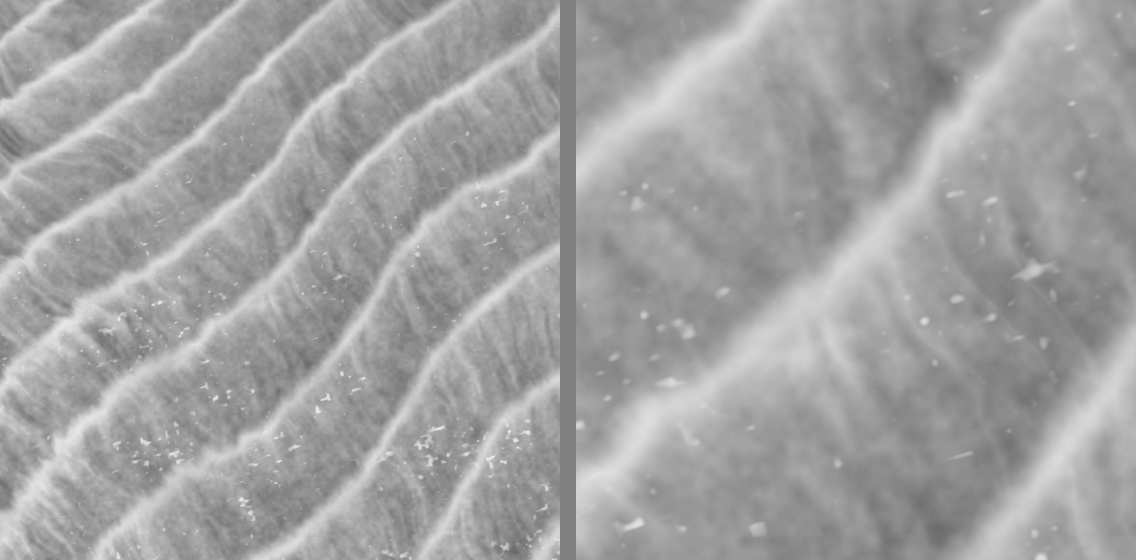
Left: the whole. Right: its middle third, enlarged.
Give the GLSL for this texture, as a WebGL 2 fragment shader.

```glsl
#version 300 es
precision highp float;
// Wind-blown grey ripples: diagonal bright crests, streaked slopes and glinting grains.

#define FIRST_CREST 0.039    // diagonal position of crest zero
#define CREST_STEP 0.0664    // spacing of the first crests
#define STEP_GROWTH 0.00417  // widening of the spacing per crest
#define BEND_LENGTH 0.5      // wavelength of the crest bends
#define WOBBLE 0.018         // irregular crest displacement
#define VALLEY_TONE 0.535
#define SLOPE_LIGHT 0.18
#define CREST_LIGHT 0.11
#define STREAK_LIGHT 0.23
#define GLINT_LIGHT 0.25
#define GRAIN 0.13

uniform vec2 u_resolution;
out vec4 fragColor;

float hash(vec2 p) {
    vec3 q = fract(p.xyx * vec3(0.1031, 0.1030, 0.0973));
    q += dot(q, q.yzx + 33.33);
    return fract((q.x + q.y) * q.z);
}

float noise(vec2 p) {
    vec2 cell = floor(p), w = fract(p);
    w = w * w * (3.0 - 2.0 * w);
    return mix(mix(hash(cell), hash(cell + vec2(1, 0)), w.x),
               mix(hash(cell + vec2(0, 1)), hash(cell + vec2(1, 1)), w.x), w.y);
}

float fbm(vec2 p) {
    float sum = 0.0, gain = 0.5;
    for (int i = 0; i < 4; i++) {
        sum += gain * noise(p);
        p = p * 2.03 + 19.7;
        gain *= 0.5;
    }
    return sum / 0.9375;
}

// Crest number at a point; whole values lie on the crests.
float crestPhase(vec2 p) {
    float across = 0.5 * (p.x + 1.0 - p.y);
    float along = 0.5 * (p.x - 1.0 + p.y);
    float bendPeak = -0.08 - 0.4 * (across - 0.6);
    float bend = mix(0.005, 0.018, smoothstep(0.2, 0.6, across))
               * cos(6.2832 * (along - bendPeak) / BEND_LENGTH);
    bend += 0.006 + 0.011 * smoothstep(0.48, 0.62, across);
    float tilt = along * (0.19 - 0.31 * across);
    float wobble = WOBBLE * (fbm(vec2(along * 13.0, across * 8.0) + 5.0) - 0.5);
    float s = across - bend - tilt - wobble - FIRST_CREST;
    float root = sqrt(max(CREST_STEP * CREST_STEP + 4.0 * STEP_GROWTH * s, 0.0));
    return (root - CREST_STEP) / (2.0 * STEP_GROWTH);
}

// Coordinates across and along the fibres, flatter towards the lower left.
vec2 fibreSpace(vec2 p) {
    float drift = 0.08 * (fbm(p * 6.0 + 31.0) - 0.5);
    float lean = mix(0.7, 0.42, smoothstep(0.0, 0.5, p.x));
    return vec2(p.x * 0.9 + p.y * lean + drift, p.x * 0.45 - p.y * 0.9);
}

// Irregular soft flecks that gather where density is high.
float glints(vec2 p, float density) {
    vec2 g = vec2(p.x + 0.25 * p.y, p.y - 0.3 * p.x);
    float flecks = 0.55 * noise(g * vec2(85.0, 115.0)) + 0.45 * noise(g * vec2(150.0, 185.0) + 7.0);
    float level = mix(0.86, 0.53, density);
    return smoothstep(level, level + 0.3, flecks);
}

void main() {
    vec2 p = gl_FragCoord.xy / u_resolution;
    float leftness = 1.0 - smoothstep(0.0, 0.6, p.x);
    vec2 fibre = fibreSpace(p);

    // Crests, with softly frayed edges on the left
    float fray = fbm(vec2(fibre.x * 38.0, fibre.y * 14.0)) - 0.5;
    float phase = crestPhase(p) + fray * mix(0.09, 0.22, leftness);
    float ripple = floor(phase), f = phase - ripple;
    float toCrest = f - step(0.5, f);
    float slope = max(exp(-f / 0.4), smoothstep(0.82, 1.0, f));
    float width = mix(0.07, 0.12, leftness);
    float crest = exp(-toCrest * toCrest / (width * width));
    float crestGlow = CREST_LIGHT * mix(0.55, 1.35, noise(p * 17.0 + 3.0));
    float tone = VALLEY_TONE + SLOPE_LIGHT * slope + crestGlow * crest;

    // Fibres running down each slope: bands, strands, hairs and thin bright threads
    float onSlope = smoothstep(0.0, 0.12, f) * (1.0 - smoothstep(0.78, 1.0, f));
    vec2 q = vec2(fibre.x, fibre.y + ripple * 7.3);
    float bands = noise(q * vec2(33.0, 7.0)) - 0.5;
    float strands = noise(q * vec2(66.0, 13.0) + 11.0) - 0.5;
    float hairs = noise(q * vec2(125.0, 24.0) + 23.0) - 0.5;
    float ridge = 1.0 - abs(2.0 * noise(q * vec2(34.0, 6.0) + 41.0) - 1.0);
    float threads = pow(ridge, 5.0) - 0.22;
    float patches = mix(0.45, 1.25, noise(p * 7.0 + 61.0)) * mix(0.85, 1.2, leftness);
    float streaks = 0.45 * bands + 0.48 * strands + 0.34 * hairs + 0.24 * threads;
    tone += STREAK_LIGHT * onSlope * patches * streaks;

    // Broad mottling and grain, roughest in the valleys
    tone += 0.08 * (fbm(p * 9.0 + 13.0) - 0.5) + 0.02 * leftness;
    float rough = mix(1.0, 0.45, crest) * mix(1.2, 0.75, p.y);
    tone += GRAIN * rough * (fbm(p * 60.0 + 9.0) - 0.5);
    tone += 0.4 * GRAIN * rough * (noise(p * 145.0 + 27.0) - 0.5);

    // Glints gathered in patches, densest at the lower right
    float region = mix(0.3, 1.0, smoothstep(0.85, 0.1, p.y)) * mix(0.8, 1.1, p.x);
    float cluster = smoothstep(0.38, 0.64, fbm(p * 10.0 + 83.0));
    float density = region * (0.25 + 0.75 * cluster) * (1.0 - 0.6 * crest);
    tone += GLINT_LIGHT * glints(p, min(density, 1.0)) * (1.0 - 0.6 * crest);

    fragColor = vec4(vec3(clamp(tone, 0.0, 0.9)), 1.0);
}
```
